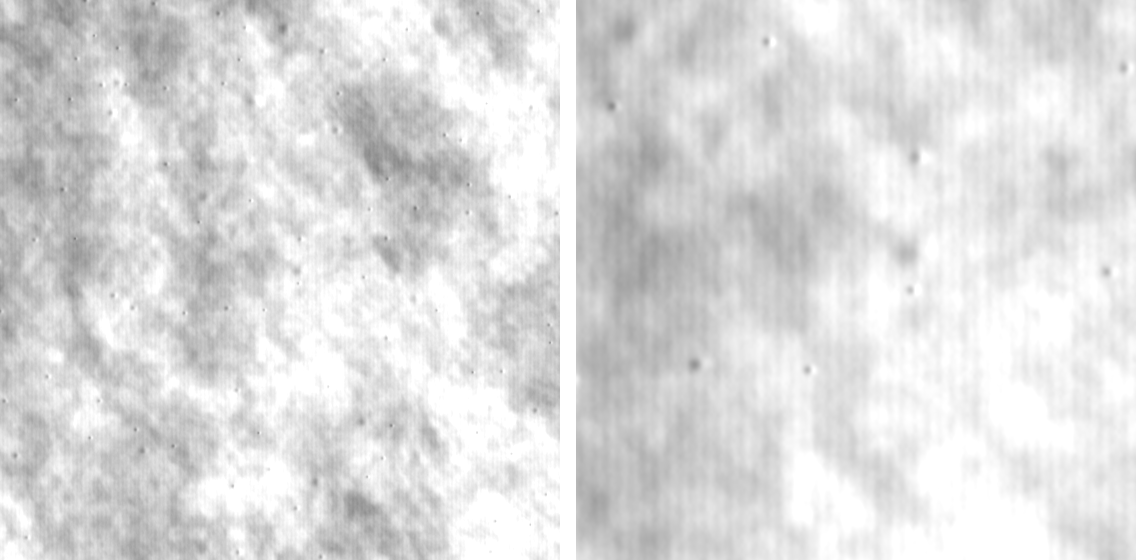
Left, the full canvas; right, a detail of the centre.
Reproduce this texture procedurally as a three.js fragment shader.

```glsl
// Pale cratered ground seen from above in bright grey tones.
// Layered value noise gives broad patches, mottling and grain; jittered
// cells scatter shaded pits and bright halos, under faint scan stripes.
varying vec2 vUv;

float hash(vec2 p) {
  return fract(sin(dot(p, vec2(127.1, 311.7))) * 43758.5453);
}

float noise(vec2 p) {
  vec2 i = floor(p);
  vec2 f = fract(p);
  f = f * f * f * (f * (f * 6.0 - 15.0) + 10.0);
  return mix(mix(hash(i), hash(i + vec2(1.0, 0.0)), f.x),
             mix(hash(i + vec2(0.0, 1.0)), hash(i + 1.0), f.x), f.y);
}

// Four octaves, each turned to hide the lattice; the mean is 0.47
float fbm(vec2 p) {
  float sum = 0.0;
  float amp = 0.5;
  for (int i = 0; i < 4; i++) {
    sum += amp * noise(p);
    p = mat2(0.88, 0.47, -0.47, 0.88) * p * 2.03 + 17.3;
    amp *= 0.5;
  }
  return sum;
}

// Scattered spots: x is pit shading lit from the left, y is a soft halo
vec2 spots(vec2 uv, float grid, float share, float size, float seed) {
  vec2 p = uv * grid;
  vec2 shade = vec2(0.0);
  for (int j = -1; j <= 1; j++) {
    for (int i = -1; i <= 1; i++) {
      vec2 cell = floor(p) + vec2(float(i), float(j));
      vec2 id = cell + seed;
      vec2 center = cell + vec2(hash(id + 3.1), hash(id + 8.7));
      float radius = size * mix(0.6, 1.3, hash(id + 5.3));
      vec2 d = (p - center) / radius;
      float present = step(hash(id), share);
      float r2 = dot(d, d);
      float pit = 1.7 * d.x * exp(-1.4 * r2) - 0.45 * exp(-2.5 * r2);
      shade += present * vec2(pit, exp(-r2 * r2 * 0.6));
    }
  }
  return shade;
}

void main() {
  // Bend the ground so patches have ragged, mostly upright outlines
  vec2 warp = vec2(fbm(vUv * 6.0 + 4.0), fbm(vUv * 6.0 + 31.0)) - 0.47;
  vec2 ground = vUv + warp * 0.09;
  vec2 slanted = vec2(ground.x + ground.y * 0.3, ground.y);

  // Broad light and dark areas, then mottling, then grain
  float tone = 0.85;
  tone += 0.68 * (fbm(slanted * vec2(4.2, 2.8) + 11.0) - 0.47);
  tone += 0.36 * (fbm(slanted * vec2(19.0, 13.0) + 43.0) - 0.47);
  tone += 0.26 * (fbm(vUv * vec2(58.0, 44.0) + 71.0) - 0.47);

  // Smooth dark smears along the slopes
  float smear = fbm(slanted * vec2(10.0, 5.0) + 90.0);
  tone -= 0.11 * smoothstep(0.53, 0.75, smear);

  // Bright halos, a few larger craters and many tiny pits
  tone += 0.08 * spots(ground, 11.0, 0.3, 0.22, 19.0).y;
  tone += 0.22 * spots(vUv, 6.0, 0.3, 0.075, 47.0).x;
  tone += 0.24 * spots(vUv, 15.0, 0.38, 0.075, 83.0).x;

  // Fine upright scan stripes
  tone += 0.012 * sin(vUv.x * 6.2832 * 136.0);

  gl_FragColor = vec4(vec3(clamp(tone, 0.0, 1.0)), 1.0);
}
```
